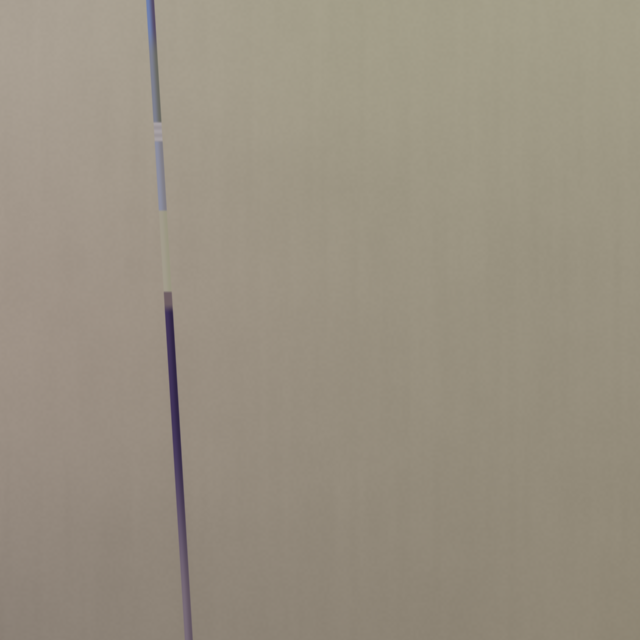
This texture is drawn by a WebGL 1 fragment shader. Its source:

```glsl
precision highp float;
uniform vec2 u_resolution;

#define SEAM_TOP 0.2345
#define SEAM_SLOPE 0.0605
#define SEAM_HALF_WIDTH 0.0062
#define EDGE_SOFT 0.0016
#define STEP_SOFT 0.0025
#define GRAIN 0.010
#define WEAVE 0.008
#define MOTTLE 0.014

float hash(vec2 p) {
    vec3 q = fract(vec3(p.xyx) * 0.1031);
    q += dot(q, q.yzx + 33.33);
    return fract((q.x + q.y) * q.z);
}

float noise(vec2 p) {
    vec2 i = floor(p);
    vec2 f = fract(p);
    f = f * f * (3.0 - 2.0 * f);
    float low = mix(hash(i), hash(i + vec2(1.0, 0.0)), f.x);
    float high = mix(hash(i + vec2(0.0, 1.0)), hash(i + vec2(1.0, 1.0)), f.x);
    return mix(low, high, f.y);
}

float stepAt(float edge, float x) {
    return smoothstep(edge - STEP_SOFT, edge + STEP_SOFT, x);
}

// Matte wall: warm on the left, olive on the right, darker below
vec3 wallColor(vec2 uv) {
    vec3 top = mix(vec3(0.665, 0.630, 0.580), vec3(0.640, 0.620, 0.540), smoothstep(0.0, 0.6, uv.x));
    vec3 middle = mix(vec3(0.620, 0.572, 0.527), vec3(0.592, 0.563, 0.495), smoothstep(0.0, 0.8, uv.x));
    vec3 bottom = mix(vec3(0.540, 0.500, 0.460), vec3(0.558, 0.525, 0.457), uv.x);
    vec3 color = mix(bottom, middle, smoothstep(-0.1, 0.55, uv.y));
    color = mix(color, top, smoothstep(0.4, 1.05, uv.y));

    float mottle = noise(uv * 7.0) * 0.6 + noise(uv * 24.0 + 9.0) * 0.4 - 0.5;
    float weave = noise(vec2(uv.x * 85.0, uv.y * 5.0)) - 0.5;
    float grain = noise(uv * 230.0) - 0.5;
    return color + MOTTLE * mottle + WEAVE * weave + GRAIN * grain;
}

// Colour bands along the seam; side runs from -1 at left to 1 at right
vec3 seamColor(float down, float side) {
    float right = smoothstep(-0.6, 0.8, side);
    vec3 blue = mix(vec3(0.43, 0.50, 0.68), vec3(0.33, 0.29, 0.39), right);
    vec3 slate = mix(vec3(0.49, 0.50, 0.56), vec3(0.41, 0.41, 0.38), right);
    vec3 pale = vec3(0.635, 0.610, 0.620) + 0.025 * cos(down * 520.0);
    vec3 steel = mix(vec3(0.55, 0.56, 0.63), vec3(0.50, 0.49, 0.52), right);
    vec3 cream = mix(vec3(0.635, 0.610, 0.550), vec3(0.605, 0.590, 0.510), right);
    vec3 mauve = vec3(0.43, 0.37, 0.39);
    vec3 indigo = mix(vec3(0.25, 0.20, 0.35), vec3(0.18, 0.14, 0.26), right);
    vec3 plum = mix(vec3(0.47, 0.42, 0.47), vec3(0.38, 0.33, 0.38), right);

    vec3 color = mix(blue, slate, smoothstep(0.04, 0.09, down));
    color = mix(color, pale, stepAt(0.191, down));
    color = mix(color, steel, stepAt(0.221, down));
    color = mix(color, cream, stepAt(0.329, down));
    color = mix(color, mauve, stepAt(0.456, down));
    color = mix(color, indigo, smoothstep(0.474, 0.490, down));
    return mix(color, plum, smoothstep(0.63, 0.96, down));
}

void main() {
    vec2 uv = gl_FragCoord.xy / u_resolution;
    float down = 1.0 - uv.y;
    float offset = uv.x - SEAM_TOP - SEAM_SLOPE * down;
    float soft = max(EDGE_SOFT, 0.7 / u_resolution.x);

    vec3 color = wallColor(uv);
    // Faint shade where the wall meets the seam
    color -= 0.012 * exp(-abs(offset) * 90.0) * smoothstep(0.4, 0.6, down);

    float seam = 1.0 - smoothstep(-soft, soft, abs(offset) - SEAM_HALF_WIDTH);
    color = mix(color, seamColor(down, offset / SEAM_HALF_WIDTH), seam);
    gl_FragColor = vec4(color, 1.0);
}
```
